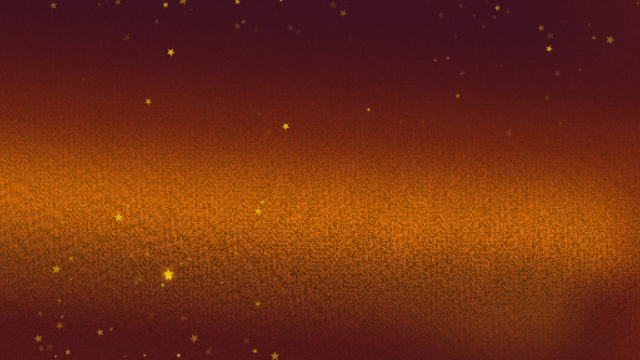
This background is drawn by a WebGL 1 fragment shader. Its source:

```glsl
precision highp float;

uniform vec2 u_resolution;

const vec3 NIGHT = vec3(0.25, 0.07, 0.12);
const vec3 WINE = vec3(0.32, 0.085, 0.09);
const vec3 RUST = vec3(0.45, 0.15, 0.065);
const vec3 AMBER = vec3(0.72, 0.365, 0.03);
const vec3 BRONZE = vec3(0.48, 0.225, 0.065);
const vec3 GOLD = vec3(0.92, 0.76, 0.08);
const int STAR_COUNT = 56;

float hash(vec2 p) {
    return fract(sin(dot(p, vec2(127.1, 311.7))) * 43758.5453);
}

float valueNoise(vec2 p) {
    vec2 cell = floor(p);
    vec2 f = fract(p);
    f = f * f * (3.0 - 2.0 * f);
    float low = mix(hash(cell), hash(cell + vec2(1.0, 0.0)), f.x);
    float high = mix(hash(cell + vec2(0.0, 1.0)), hash(cell + vec2(1.0, 1.0)), f.x);
    return mix(low, high, f.y);
}

float glow(vec2 p, vec2 center, vec2 radius) {
    vec2 d = (p - center) / radius;
    return exp(-dot(d, d));
}

// Signed distance to a five-pointed star, folded into one half arm
float starDistance(vec2 p, float radius, float turn) {
    float sector = 6.28318 / 5.0;
    float angle = mod(atan(p.y, p.x) + turn, sector) - 0.5 * sector;
    vec2 q = length(p) * vec2(cos(angle), abs(sin(angle)));
    return dot(q - vec2(radius, 0.0), vec2(0.443, 0.897));
}

// Warm band above and below its sloping centre line
vec3 sunset(vec2 uv) {
    float d = uv.y - (0.455 - 0.11 * uv.x);
    vec3 upper = mix(RUST, WINE, smoothstep(0.18, 0.42, d));
    float purple = 1.0 - 0.7 * smoothstep(0.8, 1.05, uv.x);
    upper = mix(upper, NIGHT, purple * smoothstep(0.34, 0.56, d));
    upper = mix(AMBER, upper, smoothstep(0.0, 0.25, d));

    vec3 lower = mix(AMBER, BRONZE, smoothstep(0.0, 0.2, -d));
    lower = mix(lower, WINE, smoothstep(0.14, 0.38, -d));
    vec3 color = mix(lower, upper, step(0.0, d));

    // Bronze haze low on the right, with darker edges around it
    color = mix(color, BRONZE, 0.65 * glow(uv, vec2(0.80, 0.14), vec2(0.13, 0.14)));
    float corner = smoothstep(0.84, 0.97, uv.x) * (1.0 - smoothstep(0.12, 0.30, uv.y));
    color = mix(color, WINE, 0.9 * corner);
    float rightEdge = smoothstep(0.9, 1.02, uv.x) * (1.0 - smoothstep(0.5, 0.7, uv.y));
    return mix(color, RUST, 0.55 * rightEdge);
}

// Grain is strongest in the lit band and in the dust beneath it
vec3 addGrain(vec3 color, vec2 p, vec2 uv) {
    float dust = glow(uv, vec2(0.5, 0.25), vec2(0.65, 0.17));
    float light = smoothstep(0.28, 0.65, color.r);
    float grain = valueNoise(p * 288.0) - 0.5;
    return color * (1.0 + grain * (0.16 + 0.22 * light + 0.4 * dust));
}

// Scatter stars in a box; fall pulls them to its base, fade dims them
vec3 scatterStars(vec3 color, vec2 p, vec2 base, vec2 extent, float fall, float fade, float seed, float pixel) {
    for (int i = 0; i < STAR_COUNT; i++) {
        vec2 key = vec2(float(i) + 1.0, seed);
        float across = hash(key);
        float along = pow(hash(key + 17.3), fall);
        vec2 center = base + extent * vec2(across, along);
        float radius = mix(0.003, 0.013, pow(hash(key + 31.7), 1.8));
        float d = starDistance(p - center, radius, 6.28318 * hash(key + 47.1));
        float shape = 1.0 - smoothstep(-pixel, pixel, d);
        float strength = mix(0.12, 0.95, pow(hash(key + 63.9), fade));
        color = mix(color, GOLD, shape * strength);
    }
    return color;
}

void main() {
    vec2 uv = gl_FragCoord.xy / u_resolution;
    vec2 p = gl_FragCoord.xy / u_resolution.y;
    float width = u_resolution.x / u_resolution.y;
    float pixel = 0.8 / u_resolution.y;

    vec3 color = addGrain(sunset(uv), p, uv);

    // Faint stars across the top, brighter ones at the lower left
    color = scatterStars(color, p, vec2(0.08 * width, 1.0), vec2(0.92 * width, -0.38), 1.8, 4.0, 3.0, pixel);
    color = scatterStars(color, p, vec2(0.06 * width, 0.01), vec2(0.38 * width, 0.43), 1.3, 2.2, 8.0, pixel);

    // Single bright spark in the lower cluster
    vec2 spark = vec2(0.263 * width, 0.238);
    color += GOLD * 0.35 * glow(p, spark, vec2(0.016));
    float sparkEdge = starDistance(p - spark, 0.014, 0.3);
    color = mix(color, GOLD, 1.0 - smoothstep(-pixel, pixel, sparkEdge));

    gl_FragColor = vec4(color, 1.0);
}
```
